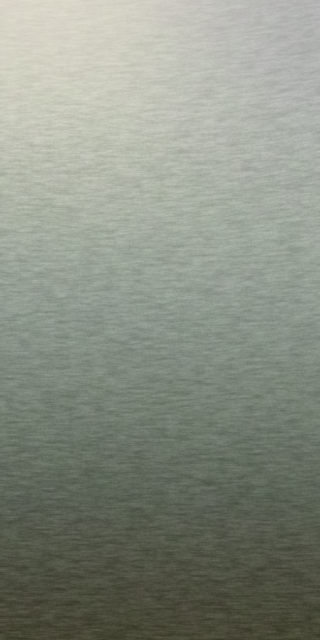
A Shadertoy shader for this texture:

```glsl
// Hazy rippled water, pale at the upper left and fading to dark olive at the bottom.

const int STOPS = 8;
const float HEIGHTS[STOPS] = float[](0.0, 0.08, 0.22, 0.36, 0.51, 0.68, 0.84, 1.0);
const vec3 TONES[STOPS] = vec3[](
    vec3(0.27, 0.27, 0.20), vec3(0.29, 0.295, 0.235), vec3(0.35, 0.38, 0.33),
    vec3(0.45, 0.49, 0.44), vec3(0.55, 0.59, 0.55), vec3(0.66, 0.69, 0.64),
    vec3(0.745, 0.76, 0.715), vec3(0.785, 0.785, 0.75));
const vec3 GLOW_TINT = vec3(0.07, 0.055, 0.035);    // warm light, upper left
const vec3 SHADE_TINT = vec3(0.085, 0.085, 0.05);   // cool falloff, upper right
const vec2 RIPPLE_SCALE = vec2(14.0, 92.0);
const vec2 FINE_SCALE = vec2(32.0, 165.0);
const vec2 STREAK_SCALE = vec2(26.0, 125.0);
const float RIPPLE_STRENGTH = 0.050;
const float FINE_STRENGTH = 0.050;
const float STREAK_STRENGTH = 0.055;
const float GRAIN_STRENGTH = 0.035;
const float GRAIN_SCALE = 190.0;
const float BLOTCH_STRENGTH = 0.005;
const float SLANT = 0.075;
const float WOBBLE = 0.0015;

vec2 hash2(vec2 p) {
    vec3 q = fract(p.xyx * vec3(0.1031, 0.1030, 0.0973));
    q += dot(q, q.yzx + 33.33);
    return fract((q.xx + q.yz) * q.zy);
}

// Distance to the nearest jittered point, roughly centred on zero.
float cellular(vec2 p) {
    vec2 cell = floor(p), local = fract(p);
    float nearest = 2.0;
    for (int y = -1; y <= 1; y++) {
        for (int x = -1; x <= 1; x++) {
            vec2 offset = vec2(x, y);
            vec2 delta = offset + hash2(cell + offset) - local;
            nearest = min(nearest, dot(delta, delta));
        }
    }
    return sqrt(nearest) - 0.47;
}

float valueNoise(vec2 p) {
    vec2 cell = floor(p), t = smoothstep(0.0, 1.0, fract(p));
    float low = mix(hash2(cell).x, hash2(cell + vec2(1, 0)).x, t.x);
    float high = mix(hash2(cell + vec2(0, 1)).x, hash2(cell + 1.0).x, t.x);
    return mix(low, high, t.y) - 0.5;
}

// Layered sines used for slow bending and faint colour blotches.
float swell(vec2 p) {
    return (sin(p.x * 5.1 + p.y * 7.3) + sin(p.y * 17.0 - p.x * 9.7 + 1.3)
          + sin(p.x * 23.0 + p.y * 11.0 + 2.1)) / 3.0;
}

vec3 waterTone(vec2 uv) {
    vec3 tone = TONES[0];
    for (int i = 1; i < STOPS; i++) {
        float t = clamp((uv.y - HEIGHTS[i - 1]) / (HEIGHTS[i] - HEIGHTS[i - 1]), 0.0, 1.0);
        tone = mix(tone, TONES[i], t);
    }
    float upper = smoothstep(0.48, 1.0, uv.y);
    vec2 fromGlow = (uv - vec2(0.08, 0.98)) / vec2(0.48, 0.24);
    tone += GLOW_TINT * exp(-dot(fromGlow, fromGlow));
    tone -= SHADE_TINT * upper * smoothstep(0.3, 1.05, uv.x);
    return tone;
}

void mainImage(out vec4 fragColor, in vec2 fragCoord) {
    vec2 uv = fragCoord / iResolution.xy;
    vec2 p = fragCoord / iResolution.x;
    vec3 color = waterTone(uv);

    // Ripples lie nearly level, tilting upward only toward the upper right.
    float bend = SLANT * uv.x * uv.x * smoothstep(0.1, 1.0, uv.y);
    vec2 flow = vec2(p.x, p.y - bend + WOBBLE * swell(p));
    float ripple = -RIPPLE_STRENGTH * cellular(flow * RIPPLE_SCALE);
    ripple -= FINE_STRENGTH * cellular(flow * FINE_SCALE + 41.0);
    ripple += STREAK_STRENGTH * valueNoise(flow * STREAK_SCALE + 17.0);
    ripple += GRAIN_STRENGTH * valueNoise(p * GRAIN_SCALE);
    float glare = smoothstep(0.72, 1.0, uv.y) * (1.0 - 0.5 * uv.x);
    color += ripple * (1.0 - 0.65 * glare);

    // Faint green and mauve blotches.
    color += BLOTCH_STRENGTH * swell(p * 2.3 + 4.0) * vec3(0.7, -0.8, 0.9);

    fragColor = vec4(clamp(color, 0.0, 1.0), 1.0);
}
```
